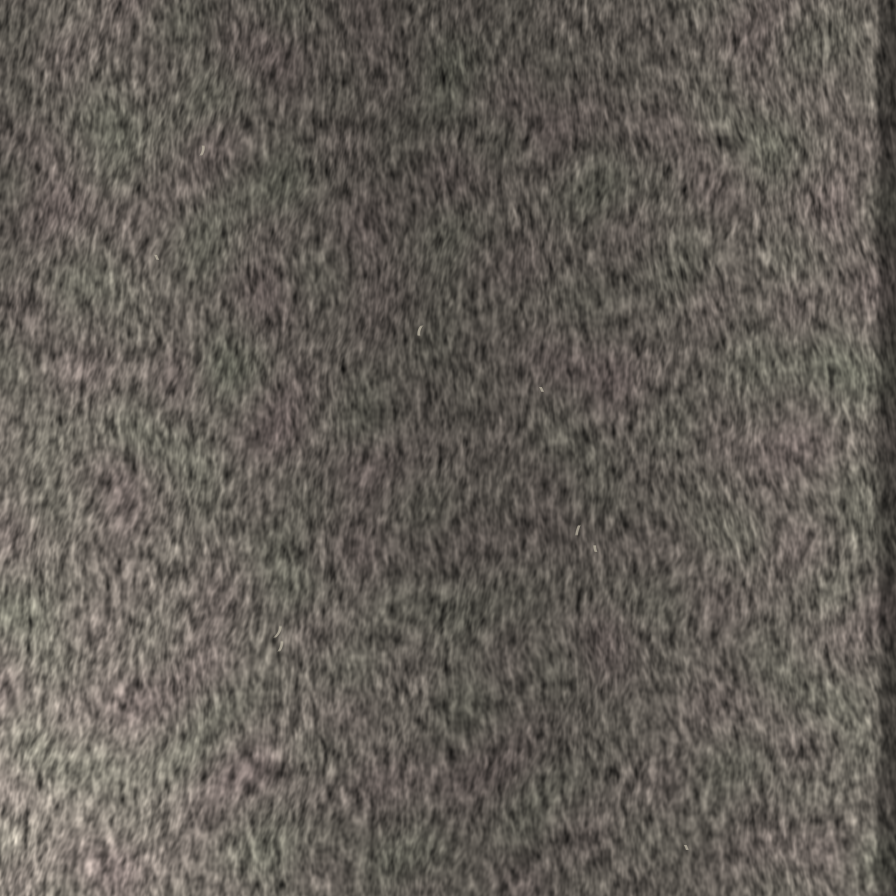
Write a three.js fragment shader that draws this texture.

```glsl
// Brushed grey-brown wool felt with a short leaning nap, soft folds and stray lint.
varying vec2 vUv;

vec2 hash2(vec2 cell) {
  vec3 q = fract(cell.xyx * vec3(0.1031, 0.103, 0.0973));
  q += dot(q, q.yzx + 33.33);
  return fract((q.xx + q.yz) * q.zy);
}

float cornerSlope(vec2 cell, vec2 offset) {
  return dot(hash2(cell) * 2.0 - 1.0, offset);
}

// Gradient noise centred on zero
float gradientNoise(vec2 p) {
  vec2 cell = floor(p);
  vec2 f = fract(p);
  vec2 blend = f * f * f * (f * (f * 6.0 - 15.0) + 10.0);
  vec2 right = vec2(1.0, 0.0);
  vec2 up = vec2(0.0, 1.0);
  float low = mix(cornerSlope(cell, f), cornerSlope(cell + right, f - right), blend.x);
  float high = mix(cornerSlope(cell + up, f - up), cornerSlope(cell + 1.0, f - 1.0), blend.x);
  return mix(low, high, blend.y);
}

// Nap: tufts, fibres and fine fuzz, stretched along the pile
float napGrain(vec2 uv) {
  vec2 p = uv;
  p.x += 0.3 * (uv.x - 0.45) * uv.y;
  p.x += 0.015 * gradientNoise(uv * 9.0 + 40.0);
  float tufts = gradientNoise(p * vec2(76.0, 40.0) + 7.0);
  float fibres = gradientNoise(vec2(p.x + 0.06 * p.y, p.y) * vec2(135.0, 54.0) + 91.0);
  float fuzz = gradientNoise(vec2(p.x - 0.1 * p.y, p.y) * vec2(240.0, 125.0) + 23.0);
  return 0.6 * tufts + 0.68 * fibres + 0.42 * fuzz;
}

// Broad light: dark central fold, bright lower left, shaded upper left
float clothLight(vec2 uv) {
  float fold = abs(uv.x - 0.57 + 0.1 * uv.y);
  float light = 0.3 + 0.11 * smoothstep(0.0, 0.5, fold) + 0.03 * (1.0 - uv.y);
  light += 0.15 * exp(-4.0 * length(uv - vec2(0.0, 0.1)));
  light -= 0.07 * (1.0 - smoothstep(0.0, 0.1, uv.x)) * smoothstep(0.45, 0.75, uv.y);
  return light + 0.035 * gradientNoise(uv * 6.0 + 3.0);
}

// Scattered short curved hairs
float lint(vec2 uv) {
  float cover = 0.0;
  for (int i = 0; i < 9; i++) {
    float id = float(i);
    vec2 d = uv - hash2(vec2(id * 7.0 + 2.0, 19.0));
    vec2 shape = hash2(vec2(id * 3.0 + 5.0, 61.0));
    float halfLength = mix(0.003, 0.008, shape.x);
    float bend = (shape.y - 0.5) * 90.0 * d.y * d.y;
    float across = abs(d.x - bend - (shape.x - 0.5) * d.y);
    float along = 1.0 - smoothstep(0.6 * halfLength, halfLength, abs(d.y));
    cover = max(cover, along * (1.0 - smoothstep(0.0006, 0.0024, across)));
  }
  return cover;
}

void main() {
  float tone = clothLight(vUv) * (1.0 + napGrain(vUv));

  // Dark seam along the right border
  float seam = 0.982 + 0.006 * gradientNoise(vec2(4.0, vUv.y * 14.0));
  tone *= 1.0 - 0.42 * smoothstep(seam - 0.008, seam + 0.004, vUv.x);

  // Warm grey wool with faint rosy and greenish drifts
  vec3 wool = tone * vec3(1.0, 0.945, 0.88);
  float drift = gradientNoise(vUv * 11.0 + 70.0);
  wool *= 1.0 + drift * vec3(0.05, -0.04, 0.03);

  vec3 lintColor = vec3(0.74, 0.71, 0.64);
  gl_FragColor = vec4(mix(wool, lintColor, 0.75 * lint(vUv)), 1.0);
}
```
